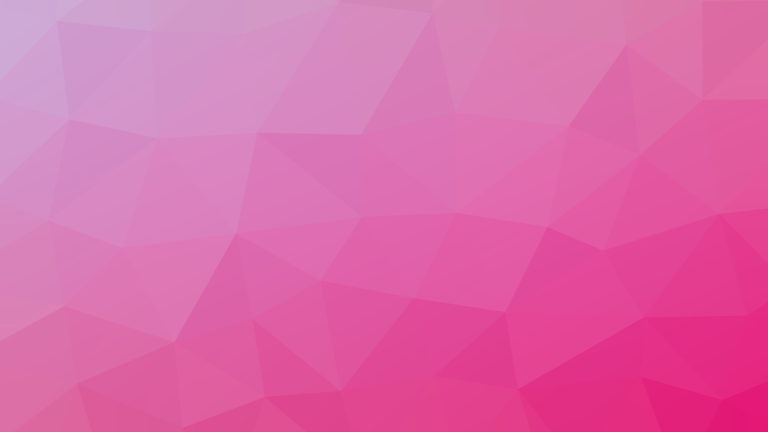
Write a Shadertoy shader that draws this background.

```glsl
// Low-poly mesh of soft triangles, fading from lilac at top left to hot pink at bottom right.

float hash(vec2 p) {
    return fract(sin(dot(p, vec2(41.3, 289.1))) * 4375.5);
}

// Falloff around one lattice column.
float nearColumn(float x, float column) {
    return exp(-4.0 * (x - column) * (x - column));
}

// Mesh vertex: a regular lattice bent by layered sines (y runs down from the top).
vec2 meshVertex(vec2 id) {
    float wave = cos(1.2566 * (id.x - 1.0));
    float sway = 0.076 * clamp(id.y, 0.0, 1.0) * cos(1.833 * id.y);
    vec2 bend = vec2(sway * wave + 0.023 * cos(2.1 * (id.y - 1.0)),
                     0.042 * wave + 0.021 * cos(0.8 * (id.x - 3.0)) - 0.023 * cos(1.4 * id.y));
    // Columns that weave on their own.
    bend.y += nearColumn(id.x, 1.0) * 0.02 * (clamp(id.y, 0.0, 4.0) - 1.0);
    bend.y += nearColumn(id.x, 3.0) * 0.05 * cos(1.9 * (id.y - 1.2));
    bend.x += nearColumn(id.x, 5.0) * 0.095 * cos(1.571 * (id.y - 1.5));
    bend += nearColumn(id.x, 6.0) * vec2(0.03, 0.055) * cos(0.9 * (id.y - 1.2));
    bend -= nearColumn(id.x, 7.0) * vec2(0.065, 0.045) * cos(vec2(1.57, 0.9) * (id.y - vec2(0.7, 0.5)));
    return vec2(0.1435, 0.0741) + id * vec2(0.2176, 0.2083) + bend;
}

// Four-corner colour blend, richer along the middle.
vec3 backdrop(vec2 uv) {
    uv = clamp(uv, 0.0, 1.0);
    vec2 hump = 4.0 * uv * (1.0 - uv);
    uv.y = mix(uv.y, smoothstep(0.0, 1.0, uv.y), 0.5);
    vec3 top = mix(vec3(0.80, 0.67, 0.84), vec3(0.87, 0.44, 0.64), uv.x);
    vec3 bottom = mix(vec3(0.86, 0.42, 0.63), vec3(0.90, 0.11, 0.47), uv.x);
    return mix(top, bottom, uv.y) + hump.y * (0.6 + 0.4 * hump.x) * vec3(0.015, 0.005, 0.042);
}

float cross2(vec2 a, vec2 b) {
    return a.x * b.y - a.y * b.x;
}

// Signed distance to the line a-b, positive on the left.
float edgeDistance(vec2 p, vec2 a, vec2 b) {
    return cross2(normalize(b - a), p - a);
}

// Adds one facet: colour in rgb, smooth coverage in a.
void addFacet(inout vec4 sum, vec2 p, vec2 a, vec2 b, vec2 c, float seed, float aspect) {
    float side = sign(cross2(b - a, c - a));
    float inside = min(side * edgeDistance(p, a, b),
                   min(side * edgeDistance(p, b, c), side * edgeDistance(p, c, a)));
    float blur = 0.8 / iResolution.y;
    float cover = smoothstep(-blur, blur, inside);
    vec2 tone = mix((a + b + c) / 3.0, p, 0.3) / vec2(aspect, 1.0);
    vec3 color = backdrop(tone) + (seed - 0.5) * vec3(0.015, 0.055, 0.03);
    sum += vec4(color, 1.0) * cover;
}

void mainImage(out vec4 fragColor, in vec2 fragCoord) {
    float aspect = iResolution.x / iResolution.y;
    vec2 p = vec2(fragCoord.x, iResolution.y - fragCoord.y) / iResolution.y;
    vec2 home = floor((p - vec2(0.1435, 0.0741)) / vec2(0.2176, 0.2083));
    vec4 sum = vec4(backdrop(p / vec2(aspect, 1.0)), 1.0) * 0.001;

    // Split each nearby cell along its shorter diagonal.
    for (int j = -1; j <= 1; j++) {
        for (int i = -1; i <= 1; i++) {
            vec2 id = home + vec2(i, j);
            vec2 a = meshVertex(id);
            vec2 b = meshVertex(id + vec2(1, 0));
            vec2 c = meshVertex(id + vec2(1, 1));
            vec2 d = meshVertex(id + vec2(0, 1));
            float seed = hash(id), otherSeed = hash(id + 0.5);
            if (distance(a, c) < distance(b, d)) {
                addFacet(sum, p, a, b, c, seed, aspect);
                addFacet(sum, p, a, c, d, otherSeed, aspect);
            } else {
                addFacet(sum, p, a, b, d, seed, aspect);
                addFacet(sum, p, b, c, d, otherSeed, aspect);
            }
        }
    }
    fragColor = vec4(sum.rgb / sum.a, 1.0);
}
```
